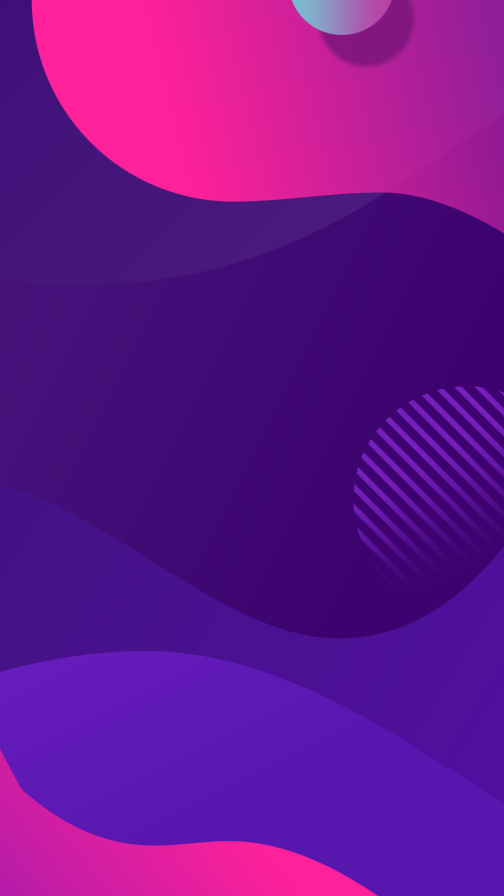
Reproduce this background procedurally as a Shadertoy shader.

```glsl
// Flowing violet and magenta waves with a striped disc and a small glossy ball.

// Cubic from a to b with end slopes sa and sb, straight beyond both ends.
float bend(float x, vec2 a, vec2 b, float sa, float sb) {
    float w = b.x - a.x;
    float t = clamp((x - a.x) / w, 0.0, 1.0);
    float rise = mix(a.y, b.y, t * t * (3.0 - 2.0 * t));
    float tangents = w * t * (1.0 - t) * (sa * (1.0 - t) - sb * t);
    return rise + tangents + sa * min(x - a.x, 0.0) + sb * max(x - b.x, 0.0);
}

// Coverage of the region where d is positive, one pixel soft.
float fill(float d) {
    return clamp(0.5 + d / max(fwidth(d), 1e-5), 0.0, 1.0);
}

float disc(vec2 p, vec2 center, float radius) {
    return radius - length(p - center);
}

// Heights of the wave edges
float sheenEdge(float x) {
    return bend(x, vec2(0.0, 11.0), vec2(6.875, 12.56), -0.13, 0.65);
}

float valleyEdge(float x) {
    return x < 6.04 ? bend(x, vec2(0.0, 7.35), vec2(6.04, 4.6), -0.25, 0.0)
                    : bend(x, vec2(6.04, 4.6), vec2(9.0, 6.25), 0.0, 1.25);
}

float hillEdge(float x) {
    return x < 2.6 ? bend(x, vec2(0.0, 4.0), vec2(2.6, 4.375), 0.28, 0.0)
                   : bend(x, vec2(2.6, 4.375), vec2(7.29, 2.73), 0.0, -0.625);
}

float cornerEdge(float x) {
    if (x < 0.375) return 1.917 - 1.89 * (x - 0.375);
    if (x < 2.75) return bend(x, vec2(0.375, 1.917), vec2(2.75, 0.9), -0.9, 0.0);
    return x < 4.1 ? bend(x, vec2(2.75, 0.9), vec2(4.1, 0.98), 0.0, 0.0)
                   : bend(x, vec2(4.1, 0.98), vec2(6.75, 0.0), 0.0, -0.68);
}

// Signed depth inside the upper blob: round on the left, wavy on the right.
float blobDepth(vec2 p) {
    if (p.x < 4.167) return disc(p, vec2(4.167, 16.0), 3.6);
    return p.y - (p.x < 6.8 ? bend(p.x, vec2(4.167, 12.4), vec2(6.8, 12.563), 0.0, 0.0)
                            : bend(p.x, vec2(6.8, 12.563), vec2(9.0, 11.833), 0.0, -0.6));
}

void mainImage(out vec4 fragColor, in vec2 fragCoord) {
    vec2 p = fragCoord / iResolution.xy * vec2(9.0, 16.0);
    vec3 hotPink = vec3(1.0, 0.13, 0.6);

    // Deep violet backdrop and the paler sheet above it
    float slant = clamp((p.x + 0.5 * (11.0 - p.y)) / 9.0, 0.0, 1.0);
    vec3 color = mix(vec3(0.277, 0.075, 0.482), vec3(0.238, 0.008, 0.435), slant);
    float sheen = fill(p.y - sheenEdge(p.x));
    vec3 sheet = mix(vec3(0.245, 0.06, 0.475), vec3(0.29, 0.105, 0.485),
                     clamp((p.x + 16.0 - p.y) / 10.0, 0.0, 1.0));
    color = mix(color, sheet, sheen);

    // Striped disc fading downwards
    float stripe = abs(fract((p.x + p.y - 15.81) / 0.365 + 0.5) - 0.5) * 0.365;
    float fade = 1.0 - smoothstep(11.7, 14.5, 0.5 * p.x + 16.0 - p.y);
    float stripes = fill(0.07 - stripe) * fill(disc(p, vec2(8.333, 7.083), 2.02));
    color = mix(color, vec3(0.46, 0.12, 0.74), stripes * fade);

    // Indigo wave
    vec3 indigo = mix(vec3(0.27, 0.07, 0.525), vec3(0.315, 0.06, 0.62),
                      clamp((p.x + 0.6 * (6.0 - p.y)) / 11.0, 0.0, 1.0));
    color = mix(color, indigo, fill(valleyEdge(p.x) - p.y));

    // Bright violet hill
    vec3 violet = mix(vec3(0.41, 0.112, 0.745), vec3(0.34, 0.09, 0.685),
                      clamp((0.5 * p.x + 4.4 - p.y) / 5.0, 0.0, 1.0));
    color = mix(color, violet, fill(hillEdge(p.x) - p.y));

    // Magenta corner
    vec3 magenta = mix(vec3(0.71, 0.11, 0.66), hotPink,
                       clamp((p.x + 0.8 * p.y) / 5.5, 0.0, 1.0));
    color = mix(color, magenta, fill(cornerEdge(p.x) - p.y));

    // Upper blob, with the sheet showing faintly through it
    float across = clamp((p.x - 0.25 * (16.0 - p.y) - 2.5) / 6.3, 0.0, 1.0);
    vec3 blob = mix(hotPink, vec3(0.535, 0.1, 0.58), across);
    blob += 0.02 * sheen * across;

    // Ball and its shadow
    float shadow = smoothstep(-0.06, 0.1, disc(p, vec2(6.54, 15.667), 0.87));
    blob = mix(blob, vec3(0.49, 0.085, 0.49), 0.9 * shadow);
    vec3 ball = mix(vec3(0.48, 0.73, 0.81), vec3(0.72, 0.26, 0.65),
                    smoothstep(5.2, 7.0, p.x));
    blob = mix(blob, ball, fill(disc(p, vec2(6.104, 16.33), 0.954)));
    color = mix(color, blob, fill(blobDepth(p)));

    fragColor = vec4(color, 1.0);
}
```
